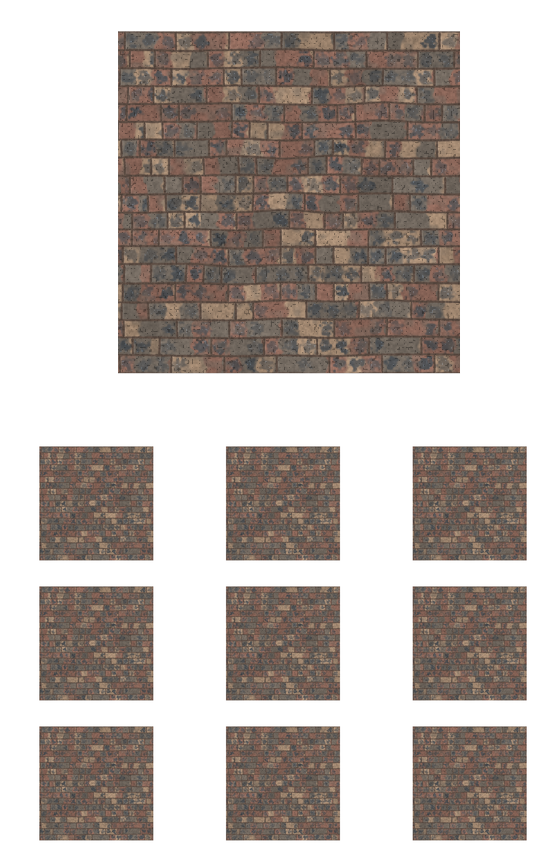
Top, the tile; bottom, the same tile 3 across and 3 down.
A Shadertoy shader for this texture:

```glsl
// Square panel of weathered multicolour brickwork in running bond on white.
#define ROWS 19.0          // courses in the panel
#define HALVES 13.0        // half-brick units per course
#define PANEL_SIZE 0.814   // panel side, in canvas heights
#define PANEL_CENTER vec2(0.0217, 0.0182)
#define JOINT 0.0031       // half width of the mortar, in panel sides
#define WARP vec2(0.006, 0.010)
#define CUT_CHANCE 0.28    // share of bricks cut in two
#define BURN_CHANCE 0.68   // share of patches with a dark core

const vec3 PAPER  = vec3(1.0);
const vec3 MORTAR = vec3(0.34, 0.28, 0.245);
const vec3 RED    = vec3(0.53, 0.39, 0.34);
const vec3 TAN    = vec3(0.63, 0.53, 0.44);
const vec3 UMBER  = vec3(0.43, 0.395, 0.36);
const vec3 SLATE  = vec3(0.29, 0.305, 0.32);

float hash(vec2 p) {
    vec3 q = fract(p.xyx * 0.1031);
    q += dot(q, q.yzx + 33.33);
    return fract((q.x + q.y) * q.z);
}

// Value noise that wraps over the unit square
float noise(vec2 p, vec2 cells) {
    p *= cells;
    vec2 i = floor(p), f = fract(p);
    f = f * f * (3.0 - 2.0 * f);
    vec2 a = mod(i, cells), b = mod(i + 1.0, cells);
    return mix(mix(hash(a), hash(vec2(b.x, a.y)), f.x),
               mix(hash(vec2(a.x, b.y)), hash(b), f.x), f.y);
}

// Clay colour of one patch of a brick
vec3 clay(vec2 key) {
    float pick = hash(key + 5.3);
    return pick < 0.38 ? RED : pick < 0.60 ? TAN : UMBER;
}

vec3 brickwork(vec2 p, float pixel) {
    float blotch = noise(p, vec2(64.0));
    float mottle = noise(p + 0.21, vec2(120.0));
    float grain = noise(p, vec2(235.0));

    // Slightly uneven courses
    vec2 q = p + WARP * (vec2(noise(p, vec2(9.0)), noise(p + 0.37, vec2(7.0))) - 0.5);
    float row = mod(floor(q.y * ROWS), ROWS);
    float y = fract(q.y * ROWS);

    // Running bond: six stretchers and one header per course
    float x = mod(q.x * HALVES - mod(row, 2.0) - 0.6 * hash(vec2(row, 71.0)), HALVES);
    float id = floor(x / 2.0);
    float len = min(2.0, HALVES - 2.0 * id);
    x -= 2.0 * id;
    id *= 2.0;

    // Some stretchers are cut in two
    if (len > 1.5 && hash(vec2(id, row + 40.0)) < CUT_CHANCE) {
        float cut = hash(vec2(id + 9.0, row)) < 0.5 ? 0.68 : 1.33;
        if (x > cut) { x -= cut; len -= cut; id += 1.0; }
        else len = cut;
    }

    // Patches of clay along the brick, with ragged borders
    float along = x * 1.5 + 0.35 * (blotch - 0.5);
    float part = floor(along);
    vec2 key = vec2(id * 7.0 + part + 1.0, row);
    vec3 color = mix(clay(key), clay(key + vec2(1.0, 0.0)),
                     smoothstep(0.82, 1.0, along - part));

    // Dark fired core in many patches
    vec2 core = vec2(along - part, y) - 0.5;
    float reach = length(core) + 0.4 * (mottle - 0.5);
    float burn = (1.0 - smoothstep(0.18, 0.48, reach)) * step(hash(key + 23.7), BURN_CHANCE);
    color = mix(color, SLATE, burn * (0.45 + 0.5 * hash(key + 61.0)));

    // Stains, grain, pores and pale specks
    color = mix(color, UMBER, 0.45 * smoothstep(0.45, 0.9, noise(p, vec2(40.0))));
    color *= 0.92 + 0.16 * hash(vec2(id + 31.0, row));
    color *= 0.88 + 0.15 * mottle + 0.12 * grain;
    color *= 1.0 - 0.28 * smoothstep(0.74, 0.92, noise(p + 0.53, vec2(190.0)));
    color += vec3(0.06, 0.08, 0.10) * smoothstep(0.8, 0.95, grain) * burn;

    // Pale left rim, then the mortar
    float left = x / HALVES;
    color += 0.07 * (1.0 - smoothstep(JOINT, JOINT + 0.005, left));
    float edge = min(min(x, len - x) / HALVES, min(y, 1.0 - y) / ROWS);
    edge += 0.0016 * (mottle - 0.5);
    float soft = max(pixel, 0.0012);
    vec3 mortar = MORTAR * (0.85 + 0.3 * grain);
    return mix(mortar, color, smoothstep(JOINT - soft, JOINT + soft, edge));
}

void mainImage(out vec4 fragColor, in vec2 fragCoord) {
    vec2 canvas = (fragCoord - 0.5 * iResolution.xy) / iResolution.y;
    vec2 p = (canvas - PANEL_CENTER) / PANEL_SIZE + 0.5;
    float pixel = 1.0 / (iResolution.y * PANEL_SIZE);
    vec2 inset = 0.5 - abs(p - 0.5);
    float panel = smoothstep(-0.5 * pixel, 0.5 * pixel, min(inset.x, inset.y));
    fragColor = vec4(mix(PAPER, brickwork(p, pixel), panel), 1.0);
}
```
